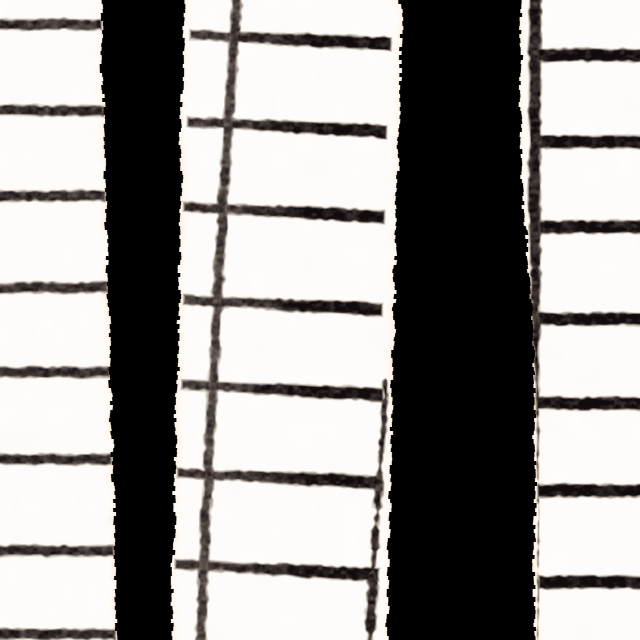
This pattern is drawn by a WebGL 1 fragment shader. Its source:

```glsl
precision highp float;
// Three hand-inked ladder strips on cream paper, parted by two ragged black bands.
uniform vec2 u_resolution;

float hash(vec2 p) {
  p = fract(p * vec2(0.1031, 0.1137));
  p += dot(p, p.yx + 33.33);
  return fract((p.x + p.y) * p.x * 7.31 + p.y * 19.7);
}

float noise(vec2 p) {
  vec2 i = floor(p), f = fract(p);
  f = f * f * (3.0 - 2.0 * f);
  return mix(mix(hash(i), hash(i + vec2(1.0, 0.0)), f.x),
             mix(hash(i + vec2(0.0, 1.0)), hash(i + vec2(1.0)), f.x), f.y);
}

// Stepped, torn offset along a band edge
float tear(float y, float seed) {
  float steps = hash(vec2(floor(y * 150.0), seed)) - 0.5;
  return 0.0055 * steps + 0.004 * (noise(vec2(y * 35.0, seed)) - 0.5);
}

// Signed distance to a vertical band, negative inside
float band(float x, float left, float right) {
  return max(left - x, x - right);
}

// Signed distance to evenly stacked rungs with uneven hand spacing
float rungs(vec2 p, float first, float spacing, float halfWidth, float left, float right) {
  float k = floor((p.y - first) / spacing + 0.5);
  float y = first + k * spacing + 0.0039 * cos(2.285 * k - 0.91);
  y += 0.0025 * (noise(vec2(p.x * 40.0, k * 7.0 + first * 90.0)) - 0.5);
  float rough = 0.003 * (noise(p * vec2(110.0, 150.0)) - 0.5);
  return max(abs(p.y - y) - halfWidth + rough, band(p.x, left, right));
}

// Signed distance to a rough upright stroke
float upright(vec2 p, float x, float halfWidth) {
  x += 0.003 * (noise(vec2(p.y * 50.0, x * 9.0)) - 0.5);
  float rough = 0.004 * (noise(p * vec2(150.0, 110.0) + 17.0) - 0.5);
  return abs(p.x - x) - halfWidth + rough;
}

// Lay grainy ink over the paper; dark runs from worn grey to near black
vec3 ink(vec3 paper, vec2 p, float d, float dark) {
  float soft = max(0.0023, 0.7 / u_resolution.y);
  float grain = noise(p * vec2(110.0, 170.0)) * 0.7 + noise(p * 260.0) * 0.3;
  float tone = clamp(dark + (grain - 0.5) * 0.9, 0.0, 1.0);
  vec3 pigment = mix(vec3(0.43, 0.39, 0.37), vec3(0.07, 0.045, 0.05), tone);
  pigment *= 1.0 + 0.25 * smoothstep(-0.005, 0.0, d);
  // Warm bleed around the stroke
  paper *= 1.0 - vec3(0.17, 0.2, 0.24) * smoothstep(0.004, 0.001, d);
  return mix(paper, pigment, smoothstep(soft, -soft, d));
}

void main() {
  vec2 p = gl_FragCoord.xy / u_resolution;
  p.y = 1.0 - p.y; // measure downward from the top
  float x = p.x, y = p.y;

  // Black bands: the first narrows downward, the second widens
  float narrow = band(x, 0.157 + 0.026 * y + tear(y, 3.0),
                         0.287 - 0.018 * y + tear(y, 11.0));
  float wide = band(x, 0.627 - 0.023 * y + tear(y, 23.0),
                       0.814 + 0.021 * smoothstep(0.2, 0.62, y) + tear(y, 37.0));
  float gap = min(narrow, wide);

  // Paper with a warm fringe beside the bands
  vec3 color = vec3(0.998, 0.991, 0.987) - 0.006 * noise(p * 40.0);
  float fringe = exp(-max(gap, 0.0) / 0.005) * (0.25 + 0.75 * noise(p * 80.0));
  color = mix(color, vec3(1.0, 0.91, 0.79), fringe * 0.8);

  // Left strip
  float d = rungs(p, 0.0355, 0.1369, 0.0071, -0.1, 0.157 + 0.023 * y);
  color = ink(color, p, d, 0.6);

  // Middle strip: tilted rungs thicken and darken to the right
  float start = 0.295 - 0.024 * y + 0.005 * noise(vec2(y * 30.0, 5.0));
  float end = 0.614 - 0.036 * y + 0.018 * y * y - 0.006 * noise(vec2(y * 30.0, 9.0));
  float weight = smoothstep(0.34, 0.52, x);
  vec2 tilted = vec2(x, y - 0.049 * (x - 0.297));
  d = rungs(tilted, 0.0515, 0.138, mix(0.0064, 0.0091, weight), start, end);
  color = ink(color, p, d, mix(0.5, 0.93, weight));

  // Leaning upright of the middle strip
  d = upright(p, 0.37 - 0.071 * y + 0.014 * y * y, 0.0066);
  color = ink(color, p, d, 0.4);

  // Broken upright that appears low on its right side
  float low = smoothstep(0.56, 1.0, y);
  float breaks = 0.008 * smoothstep(0.55, 0.8, noise(vec2(y * 45.0, 4.0))) * (1.0 - 0.5 * low);
  d = upright(p, 0.603 - 0.02 * low - 0.01 * (y - 0.56), mix(0.0028, 0.0072, low) - breaks);
  color = ink(color, p, max(d, 0.56 - y), 0.65);

  // Right strip
  d = rungs(p, 0.0838, 0.137, 0.0089, 0.832 + 0.012 * y, 1.1);
  color = ink(color, p, d, 0.93);

  // Its upright thins out and fades downward
  float fade = smoothstep(0.3, 0.78, y);
  d = upright(p, 0.836 + 0.005 * fade, mix(0.0085, -0.001, fade));
  color = ink(color, p, d, 0.72);

  float edge = max(0.0012, 0.7 / u_resolution.x);
  color *= smoothstep(-edge, edge, gap);
  gl_FragColor = vec4(color, 1.0);
}
```
